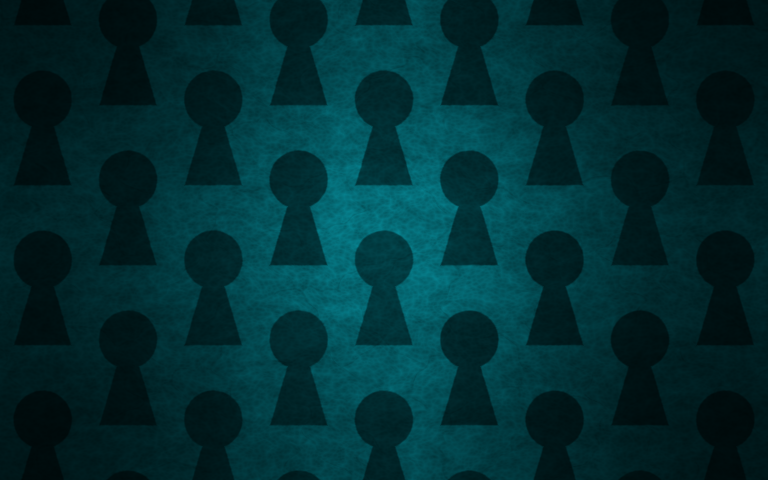
A WebGL 2 fragment shader for this pattern:

```glsl
#version 300 es
precision highp float;

uniform vec2 u_resolution;
out vec4 fragColor;

const float TAU = 6.2831853;
const vec2 REPEATS = vec2(9.0, 3.0);
const float ROW_ANCHOR = 0.4;

vec2 hash2(vec2 p) {
    vec3 q = fract(p.xyx * vec3(0.1031, 0.103, 0.0973));
    q += dot(q, q.yzx + 33.33);
    return fract((q.xx + q.yz) * q.zy);
}

// Wrapping cellular noise: nearest and second nearest distance
vec2 cellular(vec2 uv, vec2 count, float seed) {
    vec2 cell = floor(uv * count);
    vec2 local = fract(uv * count);
    vec2 nearest = vec2(4.0);
    for (int y = -1; y <= 1; y++) {
        for (int x = -1; x <= 1; x++) {
            vec2 offset = vec2(x, y);
            vec2 id = mod(cell + offset, count);
            float d = length(offset + hash2(id + seed) - local);
            nearest = d < nearest.x ? vec2(d, nearest.x)
                                    : vec2(nearest.x, min(nearest.y, d));
        }
    }
    return nearest;
}

// Periodic bending from layered sines
vec2 warp(vec2 uv, float amount) {
    vec2 a = sin(TAU * (uv.yx * vec2(3.0, 4.0) + uv * vec2(2.0, 1.0)));
    vec2 b = sin(TAU * (uv.yx * vec2(11.0, 9.0) - uv * vec2(5.0, 7.0)) + a);
    vec2 c = sin(TAU * (uv.yx * vec2(23.0, 29.0) + uv * vec2(17.0, 13.0)) + b);
    return uv + amount * (a + 0.5 * b + 0.25 * c);
}

// Mottled plaster, centred on zero, strongest in its fine grain
float mottling(vec2 uv) {
    vec2 count = vec2(9.0, 10.0);
    float weight = 0.25;
    float sum = 0.0;
    for (int i = 0; i < 5; i++) {
        sum += weight * (cellular(uv, count, float(i) * 17.0).x - 0.5);
        count = floor(count * vec2(2.1, 1.95));
        weight *= 1.07;
    }
    return sum;
}

float creases(vec2 uv, vec2 count, float width) {
    vec2 d = cellular(uv, count, 71.0);
    return (1.0 - smoothstep(0.0, width, d.y - d.x)) * smoothstep(0.35, 0.75, d.x);
}

// Keyhole around the centre of its round head
float keyhole(vec2 p, float radius, float base, float apex, float slope) {
    float head = length(p) - radius;
    float side = (abs(p.x) - slope * (apex - p.y)) / sqrt(1.0 + slope * slope);
    float skirt = max(max(side, p.y), -base - p.y);
    return min(head, skirt);
}

// Half-drop columns of keyholes with a slight strength change per repeat
float keyholeColumns(vec2 uv, vec2 repeats, float aspect, float fray, float blur) {
    float column = floor(uv.x * repeats.x);
    float drop = 0.5 * mod(column, 2.0);
    float row = (uv.y - ROW_ANCHOR) * repeats.y + 0.5 + drop;
    vec2 local = fract(vec2(uv.x * repeats.x, row)) - 0.5;
    vec2 p = local / repeats * vec2(aspect, 1.0);
    float d = keyhole(p - vec2(0.0, 0.059), 0.0605, 0.178, 0.023, 0.295);
    vec2 id = mod(vec2(column, floor(row)), repeats);
    float strength = 0.92 + 0.14 * hash2(id + 5.0).x;
    return strength * (1.0 - smoothstep(-blur, blur, d + fray));
}

// Glow from the middle that mirrors smoothly across the edges
float glow(vec2 uv, vec2 falloff) {
    vec2 s = sin(0.5 * TAU * (uv - 0.5));
    return exp(-dot(falloff, s * s));
}

vec3 teal(float level) {
    return level * vec3(0.1 * level, 1.0, 1.1);
}

void main() {
    vec2 uv = gl_FragCoord.xy / u_resolution;
    float aspect = u_resolution.x / u_resolution.y;
    float blur = 0.0008 + 0.8 / u_resolution.y;

    // Worn surface
    float wear = mottling(warp(uv, 0.004));
    float crease = creases(warp(uv, 0.012), vec2(17.0, 13.0), 0.09);
    float level = 0.46 * glow(uv, vec2(1.15, 0.45));
    level *= 1.0 + 0.52 * wear - 0.07 * crease;

    // Keyholes
    float shade = keyholeColumns(uv, REPEATS, aspect, 0.0015 * wear, blur);
    level *= 1.0 - 0.51 * shade;

    fragColor = vec4(teal(max(level, 0.0)), 1.0);
}
```
